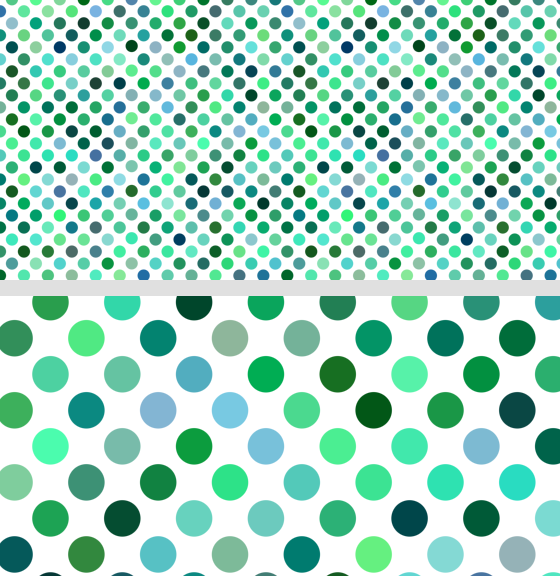
Top: the whole. Bottom: its middle third, enlarged.
Give the GLSL for this pattern, as a Shadertoy shader.

```glsl
// Staggered rows of round dots in mixed greens and teals on white.
// Two interleaved square lattices each give the nearest dot; an integer hash
// of its cell picks the colour, and the colours recur every twelve columns.

vec3 hash3(ivec3 cell) {
    uvec3 v = uvec3(cell) * 1664525u + 1013904223u;
    v += v.yzx * v.zxy;
    v ^= v >> 16u;
    v += v.yzx * v.zxy;
    return vec3(v & 0xffffu) / 65535.0;
}

// Five colour families weighted by area, with a varied tint in each dot
vec3 dotColour(ivec3 cell) {
    float pick = hash3(cell).x;
    vec3 tint = hash3(cell + ivec3(37, 71, 5)) - 0.5;
    vec3 base = pick < 0.29 ? vec3(0.45, 0.80, 0.74)
              : pick < 0.53 ? vec3(0.30, 0.87, 0.62)
              : pick < 0.73 ? vec3(0.11, 0.58, 0.35)
              : pick < 0.89 ? vec3(0.20, 0.53, 0.53)
                            : vec3(0.04, 0.34, 0.24);
    return clamp(base + tint * vec3(0.28, 0.24, 0.32), 0.0, 1.0);
}

void mainImage(out vec4 fragColor, in vec2 fragCoord) {
    // Height is one unit, measured downwards from the top edge
    vec2 p = vec2(fragCoord.x, iResolution.y - fragCoord.y) / iResolution.y;
    vec2 pitch = vec2(0.0855, 0.0858);
    float pixel = 1.0 / iResolution.y;
    vec3 colour = vec3(1.0);

    for (int lattice = 0; lattice < 2; lattice++) {
        vec2 q = (p - vec2(0.0, 0.0404)) / pitch - 0.5 * float(lattice);
        vec2 cell = floor(q + 0.5);
        int column = int(mod(cell.x, 12.0));
        ivec3 id = ivec3(column, int(cell.y) + 8, lattice);

        // One column per repeat sits slightly high
        vec2 offset = q - cell;
        if (lattice == 1 && column == 5) offset.y += 0.08 * hash3(id).y;

        float edge = length(offset * pitch) - 0.0217;
        float cover = 1.0 - smoothstep(-0.75 * pixel, 0.75 * pixel, edge);
        colour = mix(colour, dotColour(id), cover);
    }
    fragColor = vec4(colour, 1.0);
}
```
